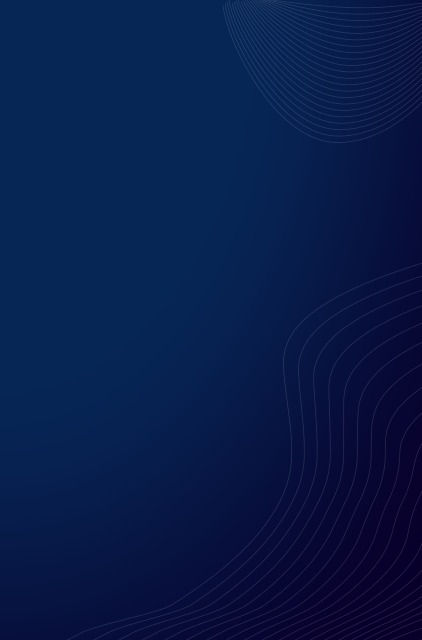
This background is drawn by a Shadertoy shader. Its source:

```glsl
#define UNITS 768.0        // design units per canvas height
#define WAVE_LINES 23
#define FAN_LINES 22
#define LINE_HALF 0.45
#define LINE_ALPHA 0.22
#define LIGHT_BLUE vec3(0.025, 0.150, 0.337)
#define DEEP_NAVY vec3(0.030, 0.000, 0.170)
#define LINE_COLOR vec3(0.60, 0.60, 0.70)

const float HALF_PI = 1.5708;

// Horizontal position of wave line k at depth t below the top
float waveX(float t, float k) {
    float knee = 440.0 + 9.0 * k + 0.6 * k * k;
    float x = 340.0 + 17.5 * k + 0.15 * k * k;
    x += 166.0 * pow(max((knee - t) / 124.0, 0.0), 2.4);
    x += (10.0 - 2.5 * k) * smoothstep(430.0, 540.0, t);
    float fall = max(t - 545.0, 0.0);
    x -= 0.0044 * fall * fall;
    // Foot: a shelf on the outer lines, flatter inner lines
    x -= 50.0 * exp(-0.15 * k) * smoothstep(725.0, 760.0, t);
    x += 10.0 * k * smoothstep(600.0, 768.0, t);
    x -= 0.5 * k * k * smoothstep(640.0, 768.0, t);
    return x;
}

// Depth of hanging fan line k at horizontal position x
float fanY(float x, float k) {
    float inner = k / float(FAN_LINES - 1);
    float start = 267.0 + 2.7 * k;
    float lowest = 405.0 + 30.0 * inner;
    float span = x < lowest ? lowest - start : mix(172.0, 100.0, inner);
    float arch = cos(clamp((x - lowest) / span, -1.0, 1.0) * HALF_PI);
    return (171.0 - 7.7 * k) * pow(max(arch, 0.0), mix(0.65, 1.1, inner));
}

// Antialiased stroke from an offset along one axis and the curve slope
float stroke(float offset, float slope, float pixel) {
    float dist = abs(offset) * inversesqrt(1.0 + slope * slope);
    return clamp((LINE_HALF - dist) / pixel + 0.5, 0.0, 1.0);
}

void mainImage(out vec4 fragColor, in vec2 fragCoord) {
    vec2 uv = fragCoord / iResolution.xy;
    float pixel = UNITS / iResolution.y;
    vec2 p = vec2(fragCoord.x, iResolution.y - fragCoord.y) * pixel;

    // Elliptical gradient spreading from the upper left corner
    float reach = length(vec2(uv.x, 1.0 - uv.y));
    vec3 color = mix(LIGHT_BLUE, DEEP_NAVY, smoothstep(0.55, 1.35, reach));

    float lines = 0.0;
    const float STEP = 0.5;

    // Flowing waves in the lower right
    for (int i = 0; i < WAVE_LINES; i++) {
        float k = float(i);
        float x = waveX(p.y, k);
        float slope = (waveX(p.y + STEP, k) - x) / STEP;
        lines = max(lines, stroke(p.x - x, slope, pixel));
    }

    // Fan of arcs hanging from the top edge
    for (int i = 0; i < FAN_LINES; i++) {
        float k = float(i);
        float y = fanY(p.x, k);
        float slope = (fanY(p.x + STEP, k) - y) / STEP;
        float visible = step(0.01, y);
        lines = max(lines, visible * stroke(p.y - y, slope, pixel));
    }

    color = mix(color, LINE_COLOR, lines * LINE_ALPHA);
    fragColor = vec4(color, 1.0);
}
```
